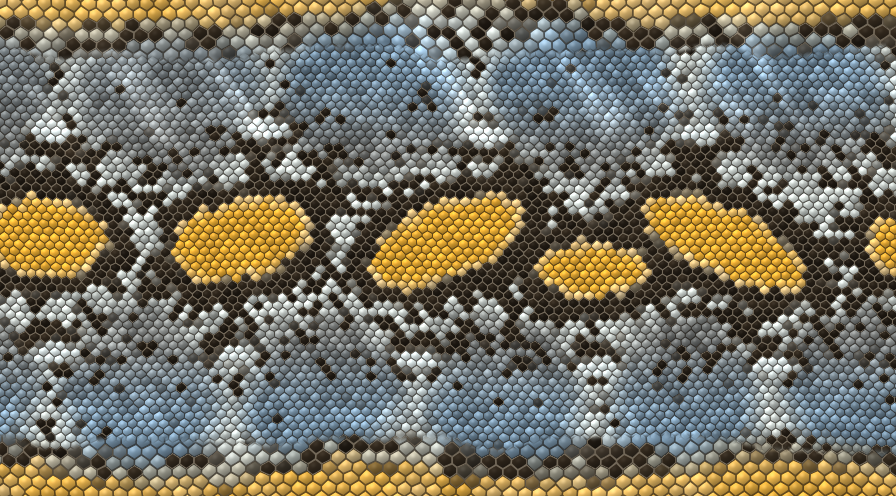
A Shadertoy shader for this texture:

```glsl
#define FINE_SCALE 0.0205
#define EDGE_SCALE 0.030
#define ROW_RATIO 0.70
#define JITTER 0.20
#define RING_WIDTH 0.042
#define SPECKLE 0.35
#define GLOSS 0.24
#define GOLD vec3(0.87, 0.64, 0.19)
#define CREAM vec3(0.86, 0.73, 0.49)
#define PEARL vec3(0.72, 0.745, 0.73)
#define BLUE vec3(0.43, 0.53, 0.61)
#define INK vec3(0.13, 0.105, 0.075)

// Golden saddles: centre and radii, then tilt
const vec4 SADDLE[6] = vec4[6](
    vec4(0.09, 0.526, 0.130, 0.082), vec4(0.488, 0.516, 0.152, 0.083),
    vec4(0.90, 0.512, 0.166, 0.078), vec4(1.20, 0.462, 0.112, 0.057),
    vec4(1.46, 0.507, 0.184, 0.069), vec4(1.83, 0.510, 0.090, 0.068));
const float TILT[6] = float[6](0.0, 0.2, 0.42, -0.08, -0.45, 0.0);

float hash(vec2 p) {
    vec3 q = fract(vec3(p.xyx) * 0.1031);
    q += dot(q, q.yzx + 33.33);
    return fract((q.x + q.y) * q.z);
}

float noise(vec2 p) {
    vec2 i = floor(p), f = fract(p);
    f = f * f * (3.0 - 2.0 * f);
    return mix(mix(hash(i), hash(i + vec2(1, 0)), f.x),
               mix(hash(i + vec2(0, 1)), hash(i + vec2(1, 1)), f.x), f.y);
}

// Ellipse distance corrected by its gradient
float ellipse(vec2 p, vec2 r) {
    float k = length(p / r);
    return k * (k - 1.0) / max(length(p / (r * r)), 0.001);
}

float saddleDistance(vec2 p) {
    float d = 1.0;
    for (int i = 0; i < 6; i++) {
        vec2 v = p - SADDLE[i].xy, axis = vec2(cos(TILT[i]), sin(TILT[i]));
        d = min(d, ellipse(vec2(dot(v, axis), dot(v, vec2(-axis.y, axis.x))), SADDLE[i].zw));
    }
    return d;
}

// Pigment of one scale; alpha marks how dark it is
vec4 pigment(vec2 c) {
    float rnd = hash(floor(c * 900.0));
    float coarse = noise(c * 13.0), fine = noise(c * 46.0 + 7.0);
    float blotch = 0.0, spot = 1.0, halo = 1.0;

    // Rows of flank blotches and pale eye spots
    for (int i = 0; i < 6; i++) {
        float k = float(i);
        float upper = ellipse(c - vec2(-0.09 + 0.424 * k, 0.81), vec2(0.200, 0.185));
        float lower = ellipse(c - vec2(-0.08 + 0.365 * k, 0.20), vec2(0.175, 0.185));
        blotch = max(blotch, smoothstep(0.03, -0.06, min(upper, lower) + 0.05 * (coarse - 0.5)));
        vec2 top = c - vec2(0.10 + 0.437 * k, 0.742 - 0.005 * k);
        vec2 low = c - vec2(0.106 + 0.366 * k, 0.293 - 0.010 * k);
        spot = min(spot, min(ellipse(top, vec2(0.048, 0.020)), ellipse(low, vec2(0.044, 0.020))));
        halo = min(halo, min(ellipse(top + vec2(0.0, 0.020), vec2(0.068, 0.052)),
                             ellipse(low - vec2(0.0, 0.014), vec2(0.070, 0.050))));
    }

    // Blue flanks fade to grey toward the spine and the left shoulder
    float flank = smoothstep(0.17, 0.36, abs(c.y - 0.5));
    float shoulder = smoothstep(0.65, 0.35, c.x) * step(0.5, c.y);
    vec3 slate = mix(vec3(0.47, 0.48, 0.475), BLUE, flank * (1.0 - 0.75 * shoulder));
    slate *= 0.88 + 0.24 * coarse;
    vec3 col = mix(PEARL, slate, blotch) * (0.80 + 0.36 * rnd);

    // Clustered black flecks
    float saddle = saddleDistance(c) + 0.020 * (fine - 0.5) + 0.008 * (rnd - 0.5);
    float density = SPECKLE * (1.0 - 0.60 * blotch * flank);
    density += 0.14 * smoothstep(0.10, 0.04, saddle);
    float dark = smoothstep(0.0, 0.08, density - 0.55 * fine - 0.30 * rnd);
    dark = max(dark, smoothstep(0.008, -0.010, halo + 0.050 * (fine - 0.4)));
    float pale = smoothstep(0.008, -0.006, spot + 0.010 * (rnd - 0.5));
    dark *= 1.0 - pale;
    col = mix(col, vec3(0.80, 0.84, 0.84), pale);

    // Black rings around gold centres, with pale gaps along the spine
    float ring = RING_WIDTH + 0.022 * (coarse - 0.5);
    dark = max(dark, 1.0 - smoothstep(ring - 0.006, ring + 0.006, saddle));
    vec2 link = vec2(abs(c.x - 0.50) - 0.198, c.y - 0.527);
    dark *= smoothstep(-0.006, 0.006, ellipse(link, vec2(0.026, 0.034)) + 0.01 * (fine - 0.5));
    float gold = smoothstep(0.003, -0.003, saddle);
    vec3 yellow = mix(CREAM, GOLD, smoothstep(-0.004, -0.024, saddle));
    col = mix(col, yellow * (0.90 + 0.18 * rnd), gold);
    dark *= 1.0 - gold;

    // Yellow belly margins with broken dark borders
    float wave = c.y > 0.5 ? 0.046 - 0.065 * exp(-pow((c.x - 0.98) / 0.26, 2.0))
                           : 0.048 + 0.020 * cos(c.x * 8.2);
    float margin = min(c.y, 1.0 - c.y) - wave + 0.035 * (coarse - 0.5);
    float belly = smoothstep(0.012, -0.012, margin);
    float border = smoothstep(0.050, 0.02, abs(margin - 0.025)) * step(0.66, rnd);
    float fringe = smoothstep(0.065, 0.015, margin);
    col = mix(col, mix(CREAM, PEARL, 0.5) * (0.65 + 0.35 * rnd), 0.7 * fringe);
    col = mix(col, mix(CREAM, GOLD, 0.1 + 0.8 * coarse) * (0.84 + 0.2 * rnd), belly);
    dark = max(dark * (1.0 - belly), border);
    return vec4(mix(col, INK * (0.8 + 0.6 * rnd), dark), dark);
}

// Staggered cellular scales with shaded domes and skin between them
vec3 scales(vec2 p, float size) {
    vec2 pitch = size * vec2(1.0, ROW_RATIO), base = floor(p / pitch), centre = p;
    float near = 9.0, next = 9.0;
    for (int j = -1; j <= 1; j++)
    for (int i = -1; i <= 1; i++) {
        vec2 id = base + vec2(i, j);
        vec2 wobble = vec2(hash(id + 50.0), hash(id + 90.0)) - 0.5;
        vec2 c = (id + 0.5 + vec2(0.5 * mod(id.y, 2.0) - 0.25, 0.0) + JITTER * wobble) * pitch;
        float d = length(p - c) / size;
        if (d < near) { next = near; near = d; centre = c; }
        else next = min(next, d);
    }
    vec4 tint = pigment(centre);
    float blur = 0.7 / (iResolution.y * size);
    float body = smoothstep(0.08 - blur, 0.14 + blur, next - near);
    vec2 local = (p - centre) / size;
    float light = 1.02 + dot(local, vec2(-0.30, 0.60));
    float glint = smoothstep(0.28, 0.0, length(local - vec2(-0.10, 0.16)));
    vec3 skin = mix(tint.rgb * 0.40 + vec3(0.05, 0.035, 0.02), vec3(0.45, 0.41, 0.35), tint.a);
    return mix(skin, tint.rgb * light + 0.10 * glint * (1.0 - 0.6 * tint.a), body);
}

void mainImage(out vec4 fragColor, in vec2 fragCoord) {
    vec2 p = fragCoord / iResolution.y;
    vec2 bent = p + 0.006 * vec2(sin(p.y * 11.0 + p.x * 3.0), sin(p.x * 7.0));

    // Larger scales toward both margins
    float rim = abs(p.y - 0.5) + 0.04 * (noise(p * 9.0) - 0.5);
    vec3 col = mix(scales(bent, FINE_SCALE), scales(bent, EDGE_SCALE), smoothstep(0.385, 0.405, rim));

    // Slanted wet sheen on the upper flank
    float streak = noise(vec2(p.x * 20.0 + p.y * 13.0, p.y * 5.0));
    float sheen = smoothstep(0.60, 0.95, streak) * smoothstep(0.20, 0.04, abs(p.y - 0.83));
    col += GLOSS * sheen * (0.3 + col);
    fragColor = vec4(clamp(col, 0.0, 1.0), 1.0);
}
```
